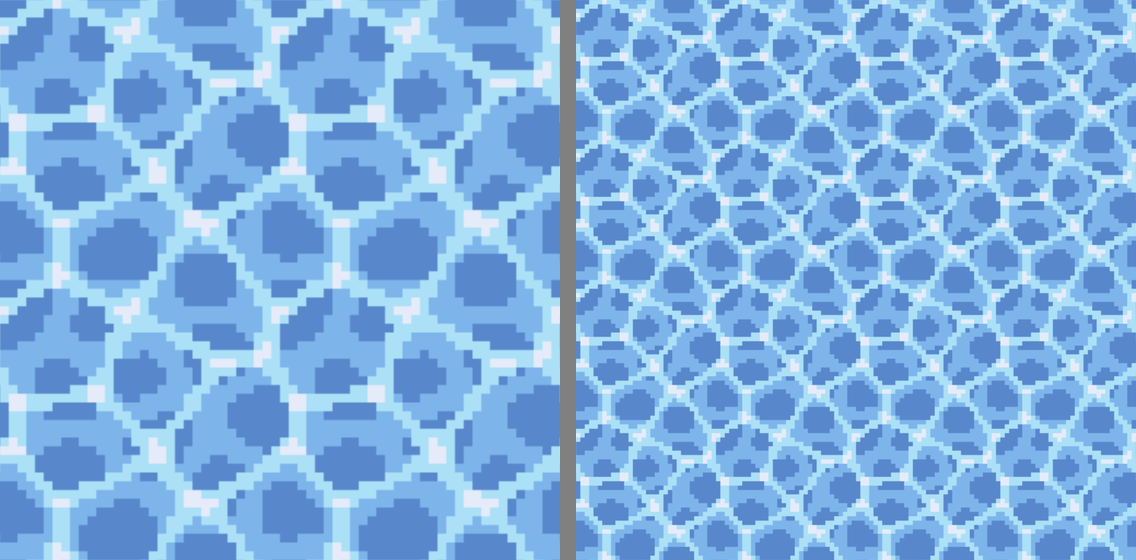
Left, the tile; right, the same tile 2 across and 2 down.
A WebGL 2 fragment shader for this texture:

```glsl
#version 300 es
precision highp float;
// Tiling pixel-art water: a pale foam network over deep blue patches.

uniform vec2 u_resolution;
out vec4 outColor;

const float REPEATS = 2.0;       // tiles across and down
const float TEXELS = 32.0;       // square texels per tile side
const float TEXEL_BLUR = 0.2;    // softness of texel borders, in texels
const float ROUNDING = 1.0;      // corner sharpness of the cells
const float FOAM_WIDTH = 0.72;   // half width of foam lines, in texels
const float SHALLOW_WIDTH = 0.97;// half width of gaps between deep patches
const float GLINT_SIZE = 0.98;   // reach of white glints at foam junctions
const float GLINT_VARIATION = 0.3;

const vec3 DEEP = vec3(0.35, 0.53, 0.80);
const vec3 SHALLOW = vec3(0.49, 0.71, 0.92);
const vec3 FOAM = vec3(0.67, 0.88, 0.97);
const vec3 GLINT = vec3(0.90, 0.92, 0.98);

// Stratified cells: one per row, each in its own column of the layer's grid.
struct Layer { int first; int count; float phase; float stagger; };
const Layer FOAM_CELLS = Layer(0, 7, 0.53, 0.077);
const Layer DEEP_CELLS = Layer(7, 12, 0.0, 0.0);
const float COLUMNS[19] = float[19](
  5.0, 1.6, 3.9, 5.7, 2.0, 0.1, 2.9,
  9.0, 0.4, 4.9, 9.2, 5.6, 3.0, 11.4, 6.75, 3.0, 9.4, 0.2, 5.25);

float hash(vec2 p) {
  return fract(sin(dot(p, vec2(127.1, 311.7))) * 43758.5);
}

// Shortest wrapped offset from p to the centre of cell i.
vec2 toCell(vec2 p, Layer layer, int i) {
  float row = float(i);
  float alternate = 1.0 - 2.0 * float(i % 2);
  float y = row + layer.phase - layer.stagger * row * alternate;
  vec2 centre = vec2(COLUMNS[layer.first + i], -y) * TEXELS / float(layer.count);
  vec2 offset = centre - p;
  return offset - TEXELS * floor(offset / TEXELS + 0.5);
}

// x: rounded distance to the cell border, y: distance to the second border.
vec2 cellBorders(vec2 p, Layer layer) {
  int nearest = 0;
  vec2 own = vec2(TEXELS);
  for (int i = 0; i < layer.count; i++) {
    vec2 offset = toCell(p, layer, i);
    if (dot(offset, offset) < dot(own, own)) {
      own = offset;
      nearest = i;
    }
  }
  float sum = 0.0;
  float first = TEXELS;
  float second = TEXELS;
  for (int i = 0; i < layer.count; i++) {
    if (i == nearest) continue;
    vec2 other = toCell(p, layer, i);
    float border = (dot(other, other) - dot(own, own)) / (2.0 * length(other - own));
    sum += exp(-ROUNDING * border);
    second = min(second, max(first, border));
    first = min(first, border);
  }
  return vec2(-log(sum) / ROUNDING, second);
}

// Flat colour of one texel, identical in every tile.
vec3 texelColor(vec2 index) {
  vec2 cell = mod(index, TEXELS);
  vec2 p = cell + 0.5;
  vec2 foam = cellBorders(p, FOAM_CELLS);
  float glintReach = GLINT_SIZE + GLINT_VARIATION * (hash(cell) - 0.5);
  if (foam.y < glintReach) return GLINT;
  if (foam.x < FOAM_WIDTH) return FOAM;
  return cellBorders(p, DEEP_CELLS).x < SHALLOW_WIDTH ? SHALLOW : DEEP;
}

void main() {
  vec2 uv = gl_FragCoord.xy / u_resolution;
  vec2 grid = uv * REPEATS * TEXELS - 0.5;
  vec2 base = floor(grid);

  // Blend neighbouring texels only close to their shared border.
  vec2 blur = max(vec2(TEXEL_BLUR), REPEATS * TEXELS / u_resolution);
  vec2 blend = clamp((grid - base - 0.5) / blur + 0.5, 0.0, 1.0);
  vec3 lower = mix(texelColor(base), texelColor(base + vec2(1, 0)), blend.x);
  vec3 upper = mix(texelColor(base + vec2(0, 1)), texelColor(base + vec2(1, 1)), blend.x);
  outColor = vec4(mix(lower, upper, blend.y), 1.0);
}
```
